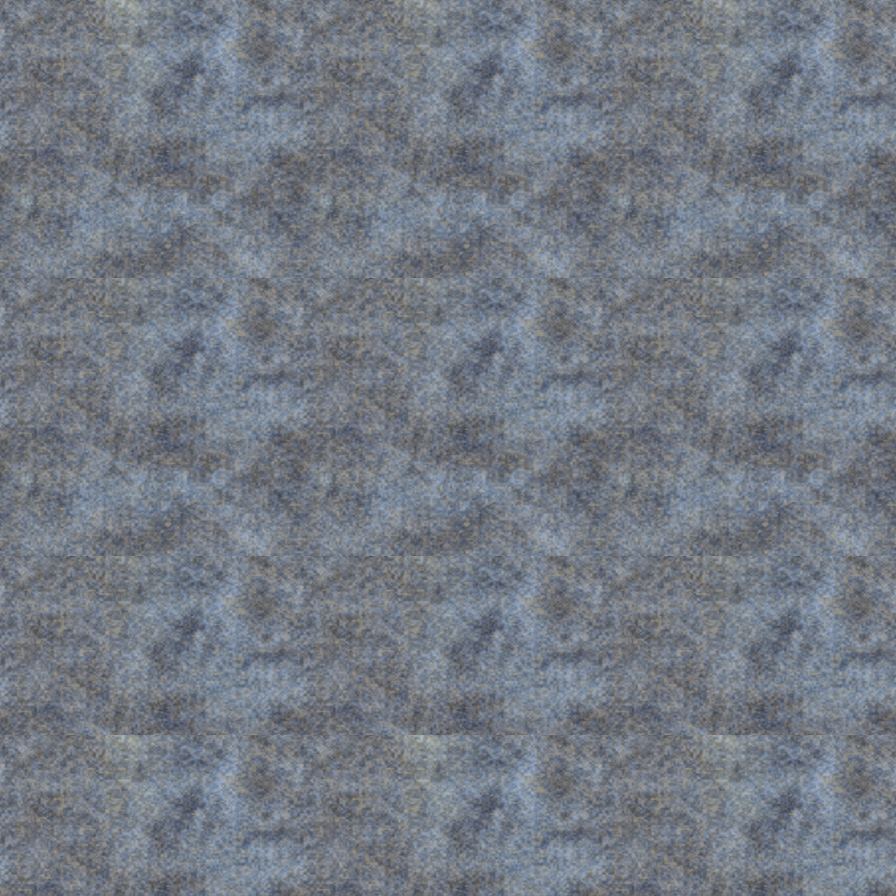
Reproduce this texture procedurally as a Shadertoy shader.

```glsl
// Worn blue-grey stone cloth: three equal columns by four strips of one mottled tile.
// The strips restart from the top edge, the third one cut short; each tile layers
// wrapped value noise, soft pale patches, pebbly dark clusters and fine grain.

#define COLUMNS 3.0
#define STRIP_HEIGHT 0.3105
#define LAST_STRIP 0.82
#define GRAIN 0.27
#define MOTTLE 0.20
#define WEAR 0.75
#define BROWN_GREY vec3(0.43, 0.44, 0.465)
#define BLUE_GREY vec3(0.475, 0.52, 0.575)
#define DARK_BLUE vec3(0.27, 0.29, 0.36)
#define PALE_BLUE vec3(0.58, 0.65, 0.74)
#define PALE_STONE vec3(0.66, 0.70, 0.69)
#define OCHRE vec3(0.66, 0.62, 0.50)

float hash(vec2 p) {
    return fract(sin(dot(p, vec2(127.1, 311.7))) * 43758.5453);
}

// Value noise on the tile, wrapping across; freq.x must be whole.
float noise(vec2 q, vec2 freq) {
    vec2 p = q * freq;
    vec2 cell = floor(p);
    vec2 f = p - cell;
    f = f * f * (3.0 - 2.0 * f);
    float x0 = mod(cell.x, freq.x);
    float x1 = mod(cell.x + 1.0, freq.x);
    vec2 seed = freq.yx * 0.37;
    float low = mix(hash(vec2(x0, cell.y) + seed), hash(vec2(x1, cell.y) + seed), f.x);
    float high = mix(hash(vec2(x0, cell.y + 1.0) + seed), hash(vec2(x1, cell.y + 1.0) + seed), f.x);
    return mix(low, high, f.y);
}

// Soft elliptical mask, wrapping across the tile.
float patchMask(vec2 q, vec2 centre, vec2 radius) {
    vec2 d = q - centre;
    d.x -= round(d.x);
    d /= radius;
    return exp(-dot(d, d));
}

// Dark clusters: two at the top, the rest on a jittered grid.
float clusterMask(vec2 q) {
    float mask = 0.0;
    for (int i = 0; i < 2; i++)
        mask += patchMask(q, vec2(0.65, 0.09 + 0.15 * float(i)), vec2(0.10, 0.055));
    for (int i = 0; i < 9; i++) {
        vec2 cell = vec2(i % 3, i / 3);
        vec2 jitter = vec2(hash(cell + 3.1), hash(cell + 8.7)) - 0.5;
        vec2 centre = vec2(0.21, 0.35) + cell * vec2(0.36, 0.19) + jitter * vec2(0.10, 0.08);
        mask += patchMask(q, centre, vec2(0.085, 0.06)) * 0.85;
    }
    return min(mask, 1.0);
}

void mainImage(out vec4 fragColor, in vec2 fragCoord) {
    vec2 uv = fragCoord / iResolution.xy;

    // Tile coordinates: x wraps in 0..1, y runs down from the top of the strip.
    float depth = 1.0 - uv.y;
    float row = depth > LAST_STRIP ? 3.0 : floor(depth / STRIP_HEIGHT);
    float top = row > 2.5 ? LAST_STRIP : row * STRIP_HEIGHT;
    vec2 q = vec2(fract(uv.x * COLUMNS), (depth - top) * COLUMNS);
    vec2 tile = vec2(floor(uv.x * COLUMNS), row);

    // Ragged coordinates for patch outlines.
    vec2 ragged = q + 0.07 * (vec2(noise(q, vec2(17.0)), noise(q, vec2(19.0))) - 0.5);
    float broad = noise(q, vec2(7.0));
    float medium = noise(q, vec2(15.0, 18.0));
    float small = noise(q, vec2(34.0, 40.0));

    // Blue ground against brown ground.
    float blue = patchMask(ragged, vec2(0.62, 0.15), vec2(0.20, 0.24))
               + patchMask(ragged, vec2(0.79, 0.43), vec2(0.16, 0.10))
               + patchMask(ragged, vec2(0.50, 0.73), vec2(0.55, 0.09)) * 0.7
               + smoothstep(0.80, 0.93, q.y) * 0.3;
    float ground = smoothstep(0.30, 0.95, 0.50 * broad + 0.35 * medium + 0.55 * blue);
    vec3 color = mix(BROWN_GREY, BLUE_GREY, ground);
    color += MOTTLE * (0.30 * broad + 0.35 * medium + 0.35 * small - 0.47);

    // Pale wear, strongest in the first and last strips.
    float wear = WEAR * mix(0.25, 1.0, abs(row * 2.0 / 3.0 - 1.0)) * (0.75 + 0.4 * hash(tile + 5.0));
    float worn = patchMask(ragged, vec2(0.41, 0.02), vec2(0.08, 0.17));
    worn += patchMask(ragged, vec2(0.49, 0.24), vec2(0.05, 0.05)) * 0.7;
    color = mix(color, PALE_STONE, min(worn, 1.0) * wear * (0.45 + 0.6 * small));
    float streak = patchMask(ragged, vec2(0.77, 0.14), vec2(0.08, 0.18));
    streak *= 1.0 - smoothstep(0.785, 0.80, q.x);
    color = mix(color, PALE_BLUE, streak * (0.35 + 0.35 * wear));
    float spot = patchMask(ragged, vec2(0.12, 0.70), vec2(0.055, 0.045));
    color = mix(color, PALE_STONE, spot * small * 0.9);

    // Pebbles inside the clusters, and a dashed dark seam.
    float pebbles = smoothstep(0.38, 0.68, noise(q, vec2(27.0, 30.0)));
    color = mix(color, DARK_BLUE, clusterMask(ragged) * (0.12 + 0.55 * pebbles));
    float dashes = 0.5 + 0.5 * sin(6.2832 * (q.y * 26.0 + q.x * 12.0));
    float seam = patchMask(q, vec2(0.035, 0.27), vec2(0.022, 0.18));
    color = mix(color, DARK_BLUE, seam * dashes * 0.35);

    // Fine grain, slight colour drift and ochre flecks.
    float fine = noise(q, vec2(92.0, 97.0));
    float finest = noise(q, vec2(151.0, 157.0));
    color += GRAIN * (0.55 * fine + 0.45 * finest - 0.5);
    color += (noise(q, vec2(71.0, 67.0)) - 0.5) * vec3(0.07, 0.02, -0.06);
    float flecks = smoothstep(0.80, 0.97, noise(q, vec2(48.0, 79.0)));
    color = mix(color, OCHRE, flecks * 0.45);

    fragColor = vec4(clamp(color, 0.0, 1.0), 1.0);
}
```
